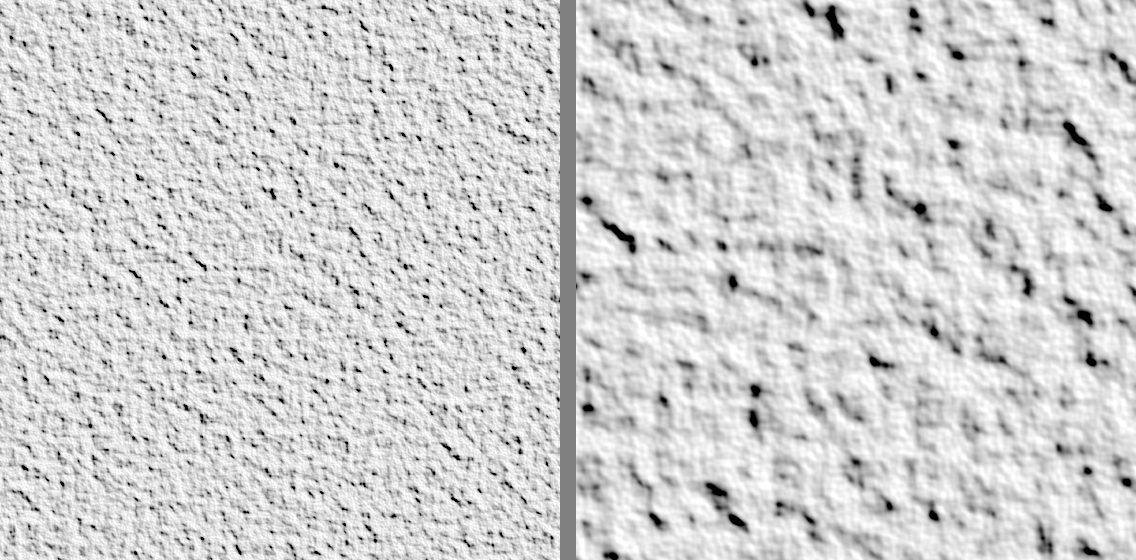
Left, the full canvas; right, a detail of the centre.
Give the GLSL for this texture, as a WebGL 2 fragment shader.

```glsl
#version 300 es
precision highp float;
precision highp int;
// Rough white plaster: a bumpy wall lit from the lower left, with small dark pits.

uniform vec2 u_resolution;
out vec4 fragColor;

// Relief: cells per canvas side and share of the slope for each layer
const int LAYERS = 4;
const int LAYER_CELLS[LAYERS] = int[](28, 52, 88, 150);
const float LAYER_WEIGHT[LAYERS] = float[](0.35, 0.65, 0.60, 0.32);
const float SLOPE_DEVIATION = 0.625;   // standard deviation of one noise slope
const vec2 UPHILL_LIT = vec2(0.707, 0.707);

// Tone: shadow depth grows exponentially as a slope turns from the light
const float SHADOW_LEVEL = 0.14;
const float SHADOW_GROWTH = 0.64;
const float PIT_START = 1.3;
const float PIT_DEPTH = 0.22;

// Fine sandy grain
const int GRAIN_CELLS = 220;
const float GRAIN_STRENGTH = 0.035;

const float TAU = 6.28319;

uint hash(uint n) {
    n = n * 747796405u + 2891336453u;
    n = ((n >> ((n >> 28u) + 4u)) ^ n) * 277803737u;
    return (n >> 22u) ^ n;
}

// Random unit gradient at a lattice point, wrapped to the period
vec2 latticeGradient(ivec2 point, int period, uint seed) {
    uvec2 p = uvec2(point % period);
    uint h = hash(p.x + hash(p.y + hash(seed)));
    float angle = TAU * float(h & 65535u) / 65536.0;
    return vec2(cos(angle), sin(angle));
}

// Analytic slope of wrapping gradient noise
vec2 noiseSlope(vec2 uv, int period, uint seed) {
    vec2 p = uv * float(period);
    ivec2 cell = ivec2(floor(p));
    vec2 f = fract(p);
    vec2 u = f * f * f * (f * (f * 6.0 - 15.0) + 10.0);
    vec2 du = 30.0 * f * f * (f * (f - 2.0) + 1.0);

    vec2 ga = latticeGradient(cell, period, seed);
    vec2 gb = latticeGradient(cell + ivec2(1, 0), period, seed);
    vec2 gc = latticeGradient(cell + ivec2(0, 1), period, seed);
    vec2 gd = latticeGradient(cell + ivec2(1, 1), period, seed);
    float va = dot(ga, f);
    float vb = dot(gb, f - vec2(1.0, 0.0));
    float vc = dot(gc, f - vec2(0.0, 1.0));
    float vd = dot(gd, f - vec2(1.0, 1.0));

    vec2 blended = mix(mix(ga, gb, u.x), mix(gc, gd, u.x), u.y);
    return blended + du * (u.yx * (va - vb - vc + vd) + vec2(vb, vc) - va);
}

// Slope towards the light, scaled to unit deviation
float litSlope(vec2 uv, int cells, uint seed) {
    return dot(noiseSlope(uv, cells, seed), UPHILL_LIT) / SLOPE_DEVIATION;
}

float plasterTone(float slope) {
    float pit = max(-slope - PIT_START, 0.0);
    float shadow = SHADOW_LEVEL * exp(-SHADOW_GROWTH * slope + PIT_DEPTH * pit * pit);
    return max(1.0 - shadow, 0.0);
}

void main() {
    vec2 uv = gl_FragCoord.xy / u_resolution;

    // Relief layers
    float slope = 0.0;
    for (int i = 0; i < LAYERS; i++) {
        slope += LAYER_WEIGHT[i] * litSlope(uv, LAYER_CELLS[i], uint(i + 1));
    }

    // Shading, with grain fading out inside the pits
    float tone = plasterTone(slope);
    tone += GRAIN_STRENGTH * tone * litSlope(uv, GRAIN_CELLS, 17u);
    fragColor = vec4(vec3(clamp(tone, 0.0, 1.0)), 1.0);
}
```
